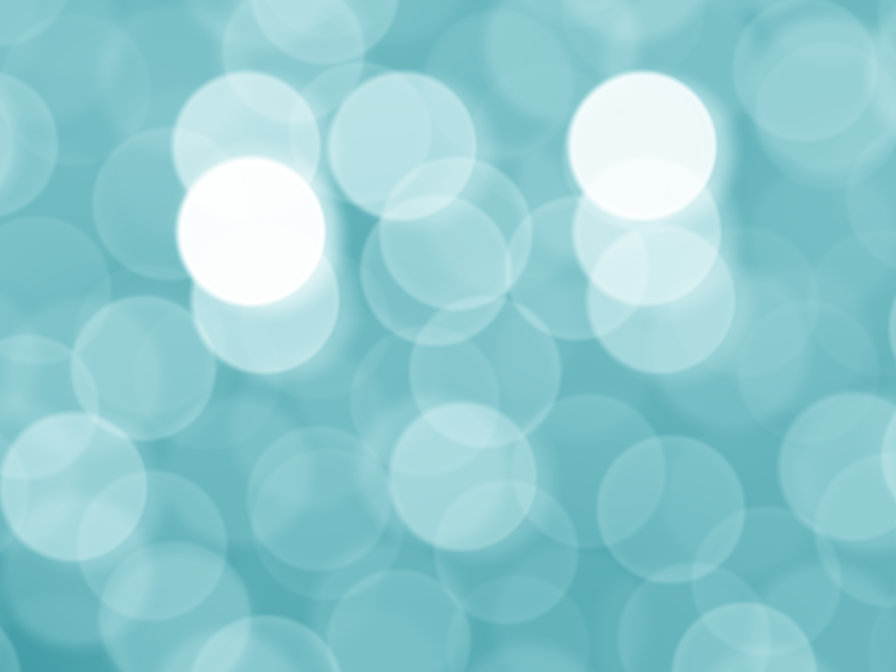
Give the GLSL for this background, as a Shadertoy shader.

```glsl
// Soft teal bokeh: overlapping translucent light discs with a few bright stacks.

// Lengths are in canvas heights; tones run from 0 (dark teal) to 1 (white).
const float DISC_RADIUS = 0.111;
const float CELL_SIZE   = 0.19;
const float CRISP_EDGE  = 0.005;
const float BLUR_EDGE   = 0.022;
const float RIM_GAIN    = 0.28;
const float TONE_BOTTOM = 0.33;
const float TONE_TOP    = 0.41;
const float CORNER_DARK = 0.11;
const vec2  FAINT_RANGE = vec2(0.03, 0.20);
const vec2  GHOST_SHIFT = vec2(0.022, -0.008);
const float GHOST_GAIN  = 0.5;

// Bright stacks: one column of strengths per stack, from the top disc down.
const vec3 STACK_X = vec3(0.368, 0.600, 0.957);
const mat3 STACK_GLOW = mat3(0.52, 0.95, 0.50,
                             0.47, 0.00, 0.00,
                             0.86, 0.50, 0.36);

vec3 hash3(vec2 cell) {
    vec3 q = fract(cell.xyx * vec3(0.1031, 0.1030, 0.0973));
    q += dot(q, q.yxz + 33.33);
    return fract((q.xxy + q.yzz) * q.zyx);
}

// Slow layered sines for uneven haze.
float haze(vec2 p) {
    return 0.5 * sin(5.1 * p.x + 2.0 * sin(3.7 * p.y))
         + 0.3 * sin(8.3 * p.y - 4.1 * p.x + 1.3)
         + 0.2 * sin(13.0 * p.x + 9.0 * p.y + 4.0);
}

float disc(vec2 offset, float radius, float edge) {
    return 1.0 - smoothstep(-edge, edge, length(offset) - radius);
}

// A disc with a slightly brighter band inside its edge.
float rimmedDisc(vec2 offset, float radius, float edge) {
    float rim = smoothstep(0.80, 0.98, length(offset) / radius);
    return disc(offset, radius, edge) * (1.0 + RIM_GAIN * rim);
}

float screen(float tone, float light) {
    return tone + (1.0 - tone) * clamp(light, 0.0, 1.0);
}

// Cellular layer: one jittered faint disc per cell.
float addFaintLayer(float tone, vec2 p, float edge, float seed) {
    vec2 home = floor(p / CELL_SIZE);
    for (int y = -1; y <= 1; y++)
    for (int x = -1; x <= 1; x++) {
        vec2 cell = home + vec2(x, y);
        vec3 rnd = hash3(cell + seed);
        vec2 center = (cell + rnd.xy) * CELL_SIZE;
        float radius = DISC_RADIUS * mix(0.95, 1.04, fract(rnd.z * 7.0));
        float strength = mix(FAINT_RANGE.x, FAINT_RANGE.y, rnd.z * rnd.z);
        tone = screen(tone, strength * rimmedDisc(p - center, radius, edge));
    }
    return tone;
}

// Crisp light with a blurred, shifted ghost behind it.
float addGlow(float tone, vec2 offset, float strength) {
    float crisp = disc(offset, DISC_RADIUS, CRISP_EDGE * 1.5);
    float rim = smoothstep(0.88, 0.99, length(offset) / DISC_RADIUS);
    float ghost = disc(offset - GHOST_SHIFT, DISC_RADIUS, BLUR_EDGE);
    float light = max(crisp * (1.0 + 0.08 * rim), GHOST_GAIN * ghost);
    return screen(tone, strength * light);
}

// Tone to colour: red follows tone, green and blue stay lighter.
vec3 tealRamp(float tone) {
    float d = 1.0 - tone;
    return 1.0 - d * (vec3(1.0, 0.35, 0.30) + vec3(0.0, 0.23, 0.23) * d);
}

void mainImage(out vec4 fragColor, in vec2 fragCoord) {
    vec2 p = fragCoord / iResolution.y;

    // Backdrop
    float tone = mix(TONE_BOTTOM, TONE_TOP, smoothstep(0.0, 0.8, p.y));
    tone += 0.025 * haze(p);
    tone -= CORNER_DARK * exp(-18.0 * dot(p, p));

    // Faint discs, blurred ones behind crisp ones
    tone = addFaintLayer(tone, p, BLUR_EDGE, 17.0);
    tone = addFaintLayer(tone, p + 0.5 * CELL_SIZE, CRISP_EDGE, 61.0);

    // Lower row of medium lights
    for (int i = 0; i < 3; i++) {
        float n = float(i);
        vec2 center = vec2(0.11 + 0.58 * n, 0.275 + 0.015 * n);
        tone = addGlow(tone, p - center, 0.36 - 0.04 * n * n);
    }

    // Bright stacks
    for (int s = 0; s < 3; s++)
    for (int k = 0; k < 3; k++) {
        float n = float(k);
        vec2 center = vec2(STACK_X[s] + 0.007 * n * n,
                           0.782 - 0.14 * n + 0.013 * n * n);
        tone = addGlow(tone, p - center, STACK_GLOW[s][k]);
    }

    fragColor = vec4(tealRamp(clamp(tone, 0.0, 1.0)), 1.0);
}
```
